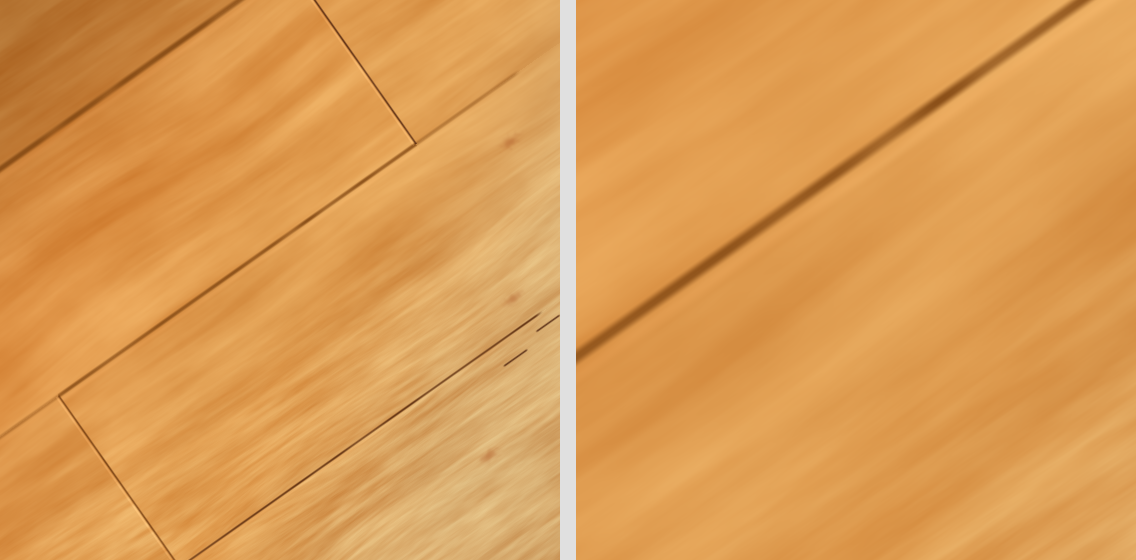
Left, the full canvas; right, a detail of the centre.
A WebGL 1 fragment shader for this texture:

```glsl
precision highp float;
// Close view of a honey-coloured plank floor laid on the diagonal.
// A rotated frame (u along the boards, v across) gives rows, butt joints and
// seams; stretched noise gives the grain, and broad gradients give the light.

uniform vec2 u_resolution;

// Layout, in canvas units
const vec2 ALONG = vec2(0.817, 0.576);    // direction of the boards
const float SEAM_V = 0.179;               // v of the middle seam
const float ROW_PITCH = 0.3825;
const float ROW_BEND = 0.022;             // slight perspective across rows
const float JOINT_U = 1.035;              // joint in row 0
const float JOINT_STAGGER = 0.7805;
const float PLANK_LENGTH = 1.9;
const float JOINT_HALF = 0.0015;
const float SEAM_HALF = 0.0031;           // half width of the middle seam
const float SEAM_HALF_STEP = 0.0013;      // upper seams are wider
const float SEAM_END = 1.265;             // u where the middle seam wears away
const float SEAM_END_STEP = 0.215;

// Grain
const vec2 BAND_SCALE = vec2(2.6, 24.0);
const vec2 FIBRE_SCALE = vec2(13.0, 120.0);
const vec3 BAND_TINT = vec3(0.13, 0.20, 0.20);
const vec3 FIBRE_TINT = vec3(0.10, 0.20, 0.22);

// Colours
const vec3 WARM = vec3(0.870, 0.565, 0.265);
const vec3 HONEY = vec3(0.885, 0.625, 0.325);
const vec3 PALE = vec3(0.855, 0.685, 0.445);
const vec3 SHADE = vec3(0.84, 0.82, 0.74);
const vec3 SEAM_BROWN = vec3(0.52, 0.29, 0.08);
const vec3 GAP_DARK = vec3(0.30, 0.13, 0.05);
const vec3 KNOT = vec3(0.70, 0.38, 0.18);

float hash(vec2 p) {
  return fract(sin(dot(p, vec2(127.1, 311.7))) * 43758.5453);
}

float noise(vec2 p) {
  vec2 i = floor(p), f = fract(p);
  f = f * f * (3.0 - 2.0 * f);
  return mix(mix(hash(i), hash(i + vec2(1.0, 0.0)), f.x),
             mix(hash(i + vec2(0.0, 1.0)), hash(i + 1.0), f.x), f.y);
}

float fbm(vec2 p) {
  float sum = 0.0, amp = 0.533;
  for (int i = 0; i < 4; i++) {
    sum += amp * noise(p);
    p = p * 2.03 + 17.3;
    amp *= 0.5;
  }
  return sum;
}

// Coverage of a line of given half width and edge softness
float stroke(float d, float halfWidth, float soft) {
  return 1.0 - smoothstep(halfWidth - soft, halfWidth + soft, abs(d));
}

void main() {
  vec2 uv = gl_FragCoord.xy / u_resolution;
  float px = 1.0 / min(u_resolution.x, u_resolution.y);
  float u = dot(uv, ALONG);
  float v = dot(uv, vec2(-ALONG.y, ALONG.x));

  // Row, nearest seam and plank
  float t = (v - SEAM_V) / ROW_PITCH;
  float k = t - ROW_BEND * t * t;
  float row = clamp(floor(k), -2.0, 1.0);
  float seam = clamp(floor(k + 0.5), -1.0, 1.0);
  float seamD = (k - seam) * ROW_PITCH;
  float fromJoint = u - JOINT_U - JOINT_STAGGER * row;
  float plank = floor(fromJoint / PLANK_LENGTH);
  float jointD = mod(fromJoint + 0.5 * PLANK_LENGTH, PLANK_LENGTH) - 0.5 * PLANK_LENGTH;
  float plankHash = hash(vec2(row + 5.0, plank + 9.0));

  // Broad light: warm upper left to pale right
  float light = 0.8 * uv.x + 0.4 * (1.0 - uv.y);
  vec3 color = mix(WARM, HONEY, smoothstep(0.1, 0.65, light));
  color = mix(color, PALE, smoothstep(0.65, 1.05, light));
  color *= mix(SHADE, vec3(1.0), smoothstep(0.0, 0.65, uv.x + 1.0 - uv.y));
  color *= 1.0 - 0.05 * step(0.5, row) + 0.03 * (plankHash - 0.5);

  // Grain: soft bands everywhere, fine fibres in the lower rows
  vec2 g = vec2(u, v + 0.03 * noise(vec2(u * 3.0, v * 6.0) + 40.0 * plankHash));
  g += 7.0 * plankHash;
  float fibreAmount = mix(0.2, 1.0, 1.0 - smoothstep(-0.22, 0.16, v));
  color += (fbm(g * BAND_SCALE) - 0.5) * BAND_TINT;
  color += (fbm(g * FIBRE_SCALE) - 0.5) * FIBRE_TINT * fibreAmount;
  color += (fbm(uv * 9.0) - 0.5) * vec3(0.05, 0.07, 0.07);

  // Small reddish knots down the right side
  for (int i = 0; i < 3; i++) {
    float n = float(i);
    vec2 d = uv - vec2(0.87 + 0.06 * hash(vec2(n, 3.0)), 0.186 + 0.28 * n);
    d = vec2(dot(d, ALONG), dot(d, vec2(-ALONG.y, ALONG.x))) * vec2(70.0, 140.0);
    color = mix(color, KNOT, 0.5 * exp(-dot(d, d) * (0.5 + noise(uv * 150.0))));
  }

  // Long seams: soft and wide above, thin and dark below, worn at the ends
  float halfWidth = SEAM_HALF + SEAM_HALF_STEP * seam;
  float end = SEAM_END + SEAM_END_STEP * seam;
  float between = step(JOINT_U - JOINT_STAGGER, u) * step(u, JOINT_U);
  float wear = mix(mix(0.5, 1.0, between), 1.0, abs(seam));
  wear *= (1.0 - smoothstep(end - 0.02, end, u)) * (0.65 + 0.3 * noise(vec2(u * 25.0, seam)));
  vec3 seamColor = mix(SEAM_BROWN, GAP_DARK, 0.7 * step(seam, -0.5));
  color += 0.035 * wear * stroke(seamD + 3.0 * halfWidth, halfWidth, halfWidth);
  color = mix(color, seamColor, wear * stroke(seamD, halfWidth, max(px, 0.8 * halfWidth)));

  // Butt joints with a faint lit edge; the upper one is darkest
  float jointWear = 0.75 + 0.2 * noise(vec2(v * 30.0, row));
  color += 0.06 * stroke(jointD + 3.0 * JOINT_HALF, JOINT_HALF, JOINT_HALF);
  vec3 jointColor = mix(SEAM_BROWN, GAP_DARK, 0.25 + 0.75 * step(-0.5, row));
  color = mix(color, jointColor, jointWear * stroke(jointD, JOINT_HALF, max(px, 0.0008)));

  // Two short splinters beside the lower seam
  for (int i = 0; i < 2; i++) {
    vec2 d = vec2(u, v) - vec2(0.96, -0.2355) - float(i) * vec2(0.083, 0.017);
    float dash = stroke(d.x, 0.025, 0.003) * stroke(d.y, 0.0014, max(px, 0.0008));
    color = mix(color, GAP_DARK, 0.85 * dash);
  }

  gl_FragColor = vec4(clamp(color, 0.0, 1.0), 1.0);
}
```
